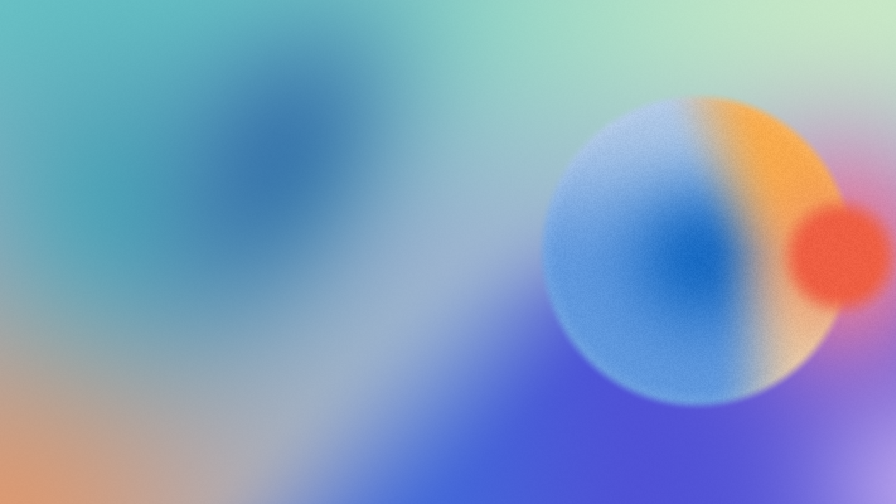
Give the GLSL for this background, as a Shadertoy shader.

```glsl
// A soft colour field of teal, mist, peach and indigo, with a shaded disc
// and a blurred red sun at its right edge. Layers of Gaussian glows and
// smooth ramps are mixed from back to front, then finished with fine grain.

// Places and sizes, in units of the canvas height
const vec2  DISC_CENTER = vec2(1.382, 0.502);
const float DISC_RADIUS = 0.306;
const float DISC_BLUR   = 0.012;
const vec2  CORE_CENTER = vec2(1.393, 0.486);
const vec2  SUN_CENTER  = vec2(1.667, 0.491);
const float SUN_RADIUS  = 0.100;
const float SUN_BLUR    = 0.028;
const vec2  SHADE_CENTER = vec2(0.55, 0.68);
const vec2  SHADE_AXIS   = vec2(0.51, 0.86);
const vec2  SHADE_SIZE   = vec2(0.30, 0.20);
const float GRAIN_CELLS  = 400.0;
const float GRAIN_AMOUNT = 0.022;

// Field colours
const vec3 TEAL     = vec3(0.42, 0.77, 0.78);
const vec3 MINT     = vec3(0.78, 0.91, 0.78);
const vec3 MIST     = vec3(0.62, 0.71, 0.82);
const vec3 PEACH    = vec3(0.87, 0.60, 0.44);
const vec3 LAGOON   = vec3(0.30, 0.65, 0.72);
const vec3 DEEP     = vec3(0.23, 0.475, 0.68);
const vec3 COBALT   = vec3(0.26, 0.41, 0.85);
const vec3 INDIGO   = vec3(0.31, 0.32, 0.84);
const vec3 LAVENDER = vec3(0.70, 0.62, 0.92);

// Disc and sun colours
const vec3 DISC_LOW  = vec3(0.38, 0.60, 0.87);
const vec3 DISC_HIGH = vec3(0.68, 0.78, 0.90);
const vec3 CORE      = vec3(0.09, 0.42, 0.77);
const vec3 AMBER     = vec3(0.97, 0.67, 0.30);
const vec3 CREAM     = vec3(0.90, 0.78, 0.64);
const vec3 HAZE      = vec3(0.87, 0.50, 0.75);
const vec3 HALO      = vec3(0.93, 0.47, 0.38);
const vec3 SUN       = vec3(0.935, 0.37, 0.26);

float glow(vec2 offset, float radius) {
    return exp(-dot(offset, offset) / (radius * radius));
}

float hash(vec2 cell) {
    vec3 q = fract(vec3(cell.xyx) * 0.1031);
    q += dot(q, q.yzx + 33.33);
    return fract((q.x + q.y) * q.z);
}

vec3 fieldColor(vec2 p) {
    // Sky fading down into mist
    vec3 color = mix(TEAL, MINT, smoothstep(0.3, 1.75, p.x));
    color = mix(color, MIST, 1.0 - smoothstep(0.45, 1.0, p.y));

    // Warm corner and teal pool on the left
    color = mix(color, PEACH, glow(p - vec2(-0.02, -0.05), 0.48));
    color = mix(color, LAGOON, 0.95 * glow(p - vec2(0.25, 0.62), 0.33));

    // Tilted dark blue cloud
    vec2 d = p - SHADE_CENTER;
    vec2 tilted = vec2(dot(d, SHADE_AXIS), d.x * SHADE_AXIS.y - d.y * SHADE_AXIS.x);
    color = mix(color, DEEP, glow(tilted / SHADE_SIZE, 1.0));

    // Diagonal indigo floor, paler towards the corner
    vec3 ground = mix(COBALT, INDIGO, smoothstep(0.8, 1.3, p.x));
    ground = mix(ground, LAVENDER, glow(p - vec2(1.85, 0.03), 0.24));
    float floorMask = smoothstep(0.38, 0.92, p.x - p.y)
                    * (1.0 - smoothstep(0.36, 0.68, p.y));
    color = mix(color, ground, floorMask);

    // Pink air behind the sun
    return mix(color, HAZE, glow(p - SUN_CENTER, 0.23));
}

vec3 discColor(vec2 p) {
    vec3 color = mix(DISC_LOW, DISC_HIGH, smoothstep(0.45, 0.78, p.y));
    color = mix(color, CORE, glow(p - CORE_CENTER, 0.14));

    // Warm side, leaning left near the top
    float warmEdge = 1.50 - 0.35 * max(p.y - 0.5, 0.0);
    vec3 warm = mix(CREAM, AMBER, smoothstep(0.25, 0.68, p.y));
    color = mix(color, warm, smoothstep(-0.09, 0.10, p.x - warmEdge));

    // Faint bright rim
    float rim = smoothstep(0.035, 0.0, abs(length(p - DISC_CENTER) - DISC_RADIUS));
    return mix(color, vec3(1.0), 0.08 * rim);
}

void mainImage(out vec4 fragColor, in vec2 fragCoord) {
    vec2 p = fragCoord / iResolution.y;

    float discDistance = length(p - DISC_CENTER) - DISC_RADIUS;
    float discMask = 1.0 - smoothstep(-DISC_BLUR, DISC_BLUR, discDistance);
    vec3 color = mix(fieldColor(p), discColor(p), discMask);

    // Sun with its halo, in front of the disc
    float sunDistance = length(p - SUN_CENTER) - SUN_RADIUS;
    color = mix(color, HALO, 0.6 * glow(p - SUN_CENTER, 0.14));
    color = mix(color, SUN, 1.0 - smoothstep(-SUN_BLUR, SUN_BLUR, sunDistance));

    // Grain, stronger on the disc and sun
    float grain = hash(floor(p * GRAIN_CELLS)) - 0.5;
    float grainMask = max(discMask, glow(p - SUN_CENTER, 0.18));
    color += grain * GRAIN_AMOUNT * mix(0.4, 1.6, grainMask);

    fragColor = vec4(clamp(color, 0.0, 1.0), 1.0);
}
```
